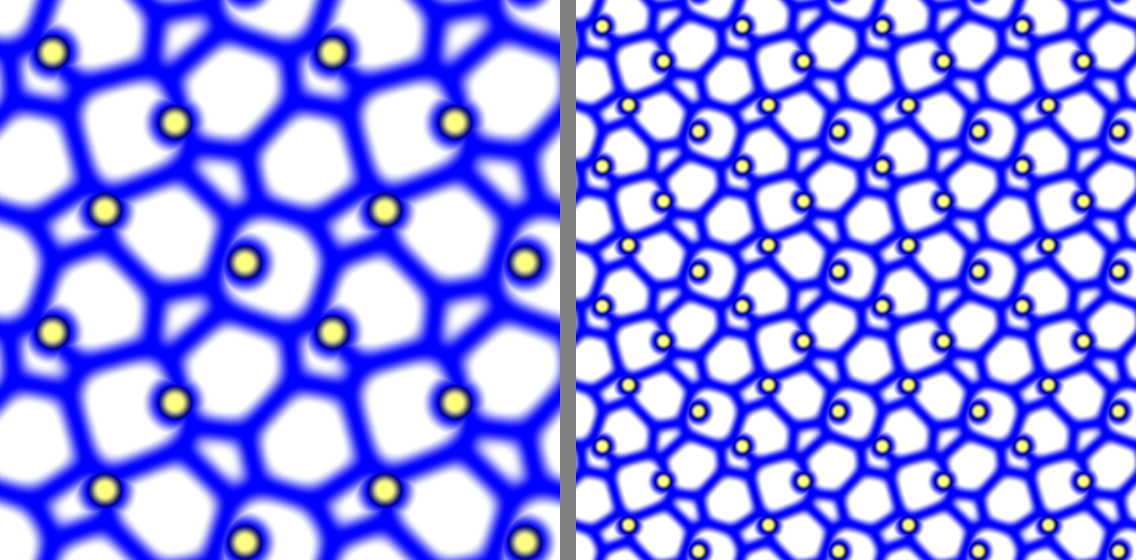
Left, the tile; right, the same tile 2 across and 2 down.
Give the GLSL for this pattern, as a WebGL 2 fragment shader.

```glsl
#version 300 es
precision highp float;

uniform vec2 u_resolution;
out vec4 outColor;

const float REPEATS = 2.0;
const int LARGE_CELLS = 6;
const int CELLS = 10;
const int BEADS = 4;
const float SMALL_CELL_PENALTY = 0.0325;
const float CORNER_SHARPNESS = 60.0;
const float BEAD_RADIUS = 0.0625;

const vec3 PAPER = vec3(1.0);
const vec3 VEIN_BLUE = vec3(0.0, 0.0, 1.0);
const vec3 BEAD_RIM = vec3(0.0, 0.0, 0.5);
const vec3 BEAD_CORE = vec3(1.0, 1.0, 0.5);

// Cell sites within one tile: large cells first, then small ones
const vec2 SITES[CELLS] = vec2[CELLS](
    vec2(0.352, 0.914), vec2(0.456, 0.536), vec2(0.839, 0.667),
    vec2(0.094, 0.432), vec2(0.604, 0.161), vec2(0.974, 0.042),
    vec2(0.148, 0.701), vec2(0.651, 0.878), vec2(0.802, 0.362),
    vec2(0.253, 0.193));

// Bead centres in sixteenths of a tile
const vec2 BEAD_CENTRES[BEADS] = vec2[BEADS](
    vec2(3.0, 13.0), vec2(10.0, 9.0), vec2(6.0, 4.0), vec2(14.0, 1.0));

// Shortest offset on the repeating tile
vec2 wrapOffset(vec2 offset) {
    return offset - floor(offset + 0.5);
}

// Squared distance with a handicap that shrinks the small cells
float sitePower(vec2 offset, int index) {
    return dot(offset, offset) + (index < LARGE_CELLS ? 0.0 : SMALL_CELL_PENALTY);
}

// Rounded distance to the border of the weighted Voronoi cell
float veinDistance(vec2 p, float sharpness) {
    int owner = 0;
    float ownerPower = 1e3;
    vec2 ownerOffset = vec2(0.0);
    for (int i = 0; i < CELLS; i++) {
        vec2 offset = wrapOffset(SITES[i] - p);
        float power = sitePower(offset, i);
        if (power < ownerPower) {
            owner = i;
            ownerPower = power;
            ownerOffset = offset;
        }
    }
    float total = 0.0;
    for (int i = 0; i < CELLS; i++) {
        if (i == owner) continue;
        vec2 offset = wrapOffset(SITES[i] - p);
        float gap = sitePower(offset, i) - ownerPower;
        float border = 0.5 * gap / length(offset - ownerOffset);
        total += exp(-sharpness * border);
    }
    return -log(total) / sharpness;
}

float beadDistance(vec2 p) {
    float nearest = 1.0;
    for (int i = 0; i < BEADS; i++) {
        nearest = min(nearest, length(wrapOffset(BEAD_CENTRES[i] / 16.0 - p)));
    }
    return nearest;
}

// Yellow core fading to a dark blue rim
vec3 beadColor(float radius) {
    float glow = 1.0 - smoothstep(0.023, BEAD_RADIUS, radius);
    return mix(BEAD_RIM, BEAD_CORE, glow);
}

void main() {
    vec2 p = fract(gl_FragCoord.xy / u_resolution * REPEATS);
    float pixel = REPEATS / min(u_resolution.x, u_resolution.y);

    // Soft veins joined with the halo around each bead
    float bead = beadDistance(p);
    float vein = smoothstep(0.003, 0.071, veinDistance(p, CORNER_SHARPNESS));
    float halo = smoothstep(0.057, 0.122, bead);
    vec3 color = mix(VEIN_BLUE, PAPER, min(vein, halo));

    // Beads on top
    float cover = 1.0 - smoothstep(-pixel, pixel, bead - BEAD_RADIUS);
    color = mix(color, beadColor(bead), cover);
    outColor = vec4(color, 1.0);
}
```
